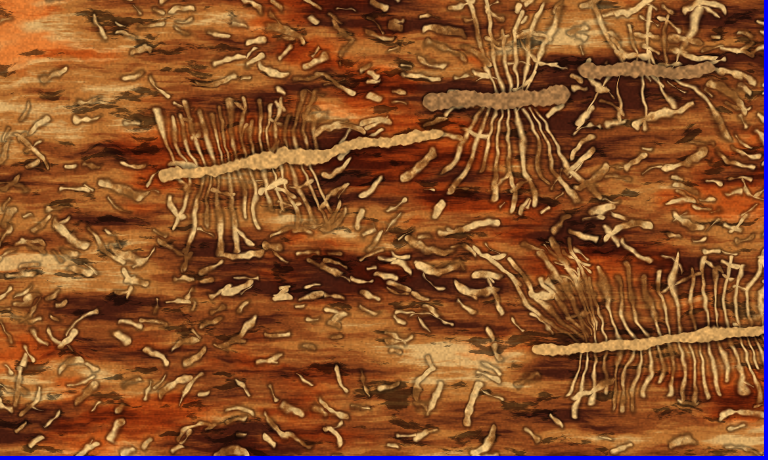
Give the GLSL for this texture, as a WebGL 2 fragment shader.

```glsl
#version 300 es
precision highp float;
uniform vec2 u_resolution;
out vec4 fragColor;

float hash(vec2 p) {
  p = fract(p * vec2(0.1031, 0.1137));
  p += dot(p, p.yx + 33.33);
  return fract((p.x + p.y) * p.x * 17.3);
}

float noise(vec2 p) {
  vec2 i = floor(p), f = fract(p);
  f = f * f * (3.0 - 2.0 * f);
  return mix(mix(hash(i), hash(i + vec2(1, 0)), f.x),
             mix(hash(i + vec2(0, 1)), hash(i + vec2(1, 1)), f.x), f.y);
}

float fbm(vec2 p) {
  float sum = 0.0, amp = 0.5;
  for (int i = 0; i < 5; i++) {
    sum += amp * noise(p + 40.0);
    p = p * 2.03 + vec2(17.0, 9.0);
    amp *= 0.55;
  }
  return sum / 1.055;
}

float blob(vec2 p, vec2 center, vec2 radius) {
  vec2 q = (p - center) / radius;
  return exp(-dot(q, q));
}

// Larval tunnels spreading to the left-hand side of the segment a-b
float fan(vec2 p, vec2 a, vec2 b, float count, float reach, float spread) {
  float span = length(b - a);
  vec2 dir = (b - a) / span;
  vec2 q = vec2(dot(p - a, dir) - 0.5 * span, dot(p - a, vec2(-dir.y, dir.x)));
  float h = max(q.y, 0.0), widen = 1.0 + spread * h;
  float s = q.x / widen;
  float along = (s / span + 0.5) * count + 0.9 * (noise(vec2(s * 30.0 + count, h * 16.0)) - 0.5);
  float id = clamp(floor(along), 0.0, count - 1.0);
  float side = (along - id - 0.5) * span / count * widen / sqrt(1.0 + spread * spread * s * s);
  float tip = reach * (0.5 + 0.5 * hash(vec2(id + 3.0, count * 7.0)));
  float radius = 0.0032 + 0.016 * min(h, 0.25);
  return length(vec2(side, max(max(h - tip, -q.y), 0.0))) - radius;
}

// Broad parent gallery with a toothed rim
float gallery(vec2 p, vec2 a, vec2 b, float radius) {
  vec2 d = b - a;
  float t = clamp(dot(p - a, d) / dot(d, d), 0.0, 1.0);
  float tooth = abs(fract(t * length(d) * 60.0) - 0.5);
  return length(p - a - d * t) - radius * (0.6 + 0.35 * tooth + 0.6 * noise(p * 45.0));
}

float grubDensity(vec2 p) {
  float d = 0.72 + 0.25 * blob(p, vec2(0.85, 0.45), vec2(0.4, 0.15));
  d -= 0.75 * blob(p, vec2(0.05, 0.9), vec2(0.3, 0.15));
  d -= 0.6 * blob(p, vec2(0.5, 0.63), vec2(0.25, 0.2));
  d -= 0.55 * blob(p, vec2(0.75, 0.23), vec2(0.6, 0.1));
  d -= 0.6 * blob(p, vec2(1.1, 0.7), vec2(0.2, 0.2));
  d -= 0.7 * blob(p, vec2(1.5, 0.25), vec2(0.28, 0.2));
  return d - 0.4 * smoothstep(0.2, 0.0, p.y);
}

// Short bent tunnels scattered over a jittered grid
float grubs(vec2 p, vec2 cells, float seed) {
  float best = 1.0;
  vec2 base = floor(p * cells);
  for (int j = -1; j <= 1; j++)
    for (int i = -1; i <= 1; i++) {
      vec2 id = base + vec2(i, j), key = id + seed;
      vec2 center = (id + 0.2 + 0.6 * vec2(hash(key), hash(key + 71.0))) / cells;
      if (hash(key + 133.0) > grubDensity(center)) continue;
      float angle = 2.4 * (noise(id * 0.35 + seed) - 0.5) + 0.7 * (hash(key + 29.0) - 0.5);
      float c = cos(angle), s = sin(angle);
      vec2 q = mat2(c, -s, s, c) * (p - center);
      float half_len = (0.12 + 0.3 * hash(key + 51.0)) / cells.x;
      q.y += (hash(key + 91.0) - 0.5) * 16.0 * q.x * q.x;
      q.x -= clamp(q.x, -half_len, half_len);
      best = min(best, length(q) - (0.08 + 0.12 * hash(key + 17.0)) / cells.y);
    }
  return best;
}

vec3 woodColor(float t) {
  vec3 c = mix(vec3(0.27, 0.11, 0.06), vec3(0.54, 0.27, 0.11), smoothstep(0.08, 0.46, t));
  c = mix(c, vec3(0.70, 0.43, 0.19), smoothstep(0.42, 0.72, t));
  return mix(c, vec3(0.85, 0.66, 0.40), smoothstep(0.74, 1.05, t));
}

void main() {
  vec2 p = gl_FragCoord.xy / u_resolution.y;
  float px = 1.0 / u_resolution.y, right = u_resolution.x * px;
  vec2 w = p + 0.022 * (vec2(noise(p * 13.0), noise(p * 13.0 + 50.0)) - 0.5)
             + 0.006 * (vec2(noise(p * 60.0), noise(p * 60.0 + 80.0)) - 0.5);

  // Streaked wood with pale and burnt zones
  float streak = fbm(w * vec2(4.0, 21.0)), grain = fbm(p * vec2(14.0, 130.0));
  float tone = 0.47 + 1.7 * (streak - 0.5) + 0.55 * (grain - 0.5);
  tone += 0.5 * blob(p, vec2(0.05, 0.95), vec2(0.3, 0.13)) + 0.35 * blob(p, vec2(0.0, 0.4), vec2(0.14, 0.25));
  tone += 0.2 * blob(p, vec2(0.75, 0.24), vec2(0.5, 0.07));
  tone -= 0.2 * blob(p, vec2(0.8, 0.1), vec2(0.9, 0.06)) + 0.12 * blob(p, vec2(1.1, 0.45), vec2(0.5, 0.09));
  vec3 color = woodColor(tone);
  color = mix(color, color * vec3(1.02, 0.72, 0.5), smoothstep(0.52, 0.68, fbm(w * vec2(3.0, 9.0) + 30.0)));
  color *= 1.0 - 0.5 * smoothstep(0.6, 0.72, fbm(w * vec2(16.0, 50.0) + 12.0));

  // Fans of tunnels around the four galleries
  float tunnels = fan(w, vec2(0.38, 0.625), vec2(0.70, 0.668), 17.0, 0.15, 1.5);
  tunnels = min(tunnels, fan(w, vec2(0.68, 0.665), vec2(0.40, 0.625), 13.0, 0.21, 2.2));
  tunnels = min(tunnels, fan(w, vec2(1.17, 0.77), vec2(1.05, 0.77), 9.0, 0.27, 12.0));
  tunnels = min(tunnels, fan(w, vec2(1.08, 0.80), vec2(1.15, 0.80), 6.0, 0.24, 14.0));
  tunnels = min(tunnels, fan(w, vec2(1.34, 0.85), vec2(1.48, 0.85), 5.0, 0.18, 8.0));
  tunnels = min(tunnels, fan(w, vec2(1.50, 0.83), vec2(1.30, 0.83), 5.0, 0.14, 7.0));
  tunnels = min(tunnels, fan(w, vec2(1.27, 0.245), vec2(1.67, 0.29), 16.0, 0.22, 1.5));
  tunnels = min(tunnels, fan(w, vec2(1.67, 0.28), vec2(1.25, 0.235), 20.0, 0.15, 1.5));
  tunnels = min(tunnels, fan(w, vec2(1.25, 0.25), vec2(1.31, 0.29), 6.0, 0.28, 9.0));
  float scattered = min(grubs(w, vec2(9.0, 21.0), 5.0), grubs(w + 0.03, vec2(15.0, 32.0), 210.0));
  float carved = min(tunnels, scattered + 0.006 * (noise(p * 85.0) - 0.4));

  // Dark rims, then pale packed fill
  color *= 1.0 - 0.38 * smoothstep(0.009, 0.0, carved);
  float dust = noise(p * 150.0), patches = fbm(p * 22.0 + 7.0);
  vec3 fill = mix(vec3(0.66, 0.42, 0.19), vec3(0.92, 0.74, 0.47), smoothstep(0.3, 0.62, patches));
  fill *= 0.86 + 0.22 * dust;
  color = mix(color, fill, smoothstep(px, -px - 0.0015, carved) * (0.55 + 0.45 * smoothstep(0.25, 0.5, patches)));

  // Parent galleries: two pale, two dusky
  float pale = min(gallery(w, vec2(0.35, 0.618), vec2(0.95, 0.705), 0.012),
                   gallery(w, vec2(1.168, 0.231), vec2(1.7, 0.292), 0.011));
  float dusky = min(gallery(w, vec2(0.95, 0.778), vec2(1.23, 0.795), 0.017),
                    gallery(w, vec2(1.28, 0.843), vec2(1.53, 0.843), 0.015));
  color *= 1.0 - 0.4 * smoothstep(0.012, 0.0, min(pale, dusky));
  color = mix(color, vec3(0.85, 0.64, 0.37) * (0.82 + 0.3 * dust), smoothstep(px, -px, pale));
  color = mix(color, vec3(0.66, 0.47, 0.28) * (0.75 + 0.4 * dust), smoothstep(px, -px, dusky));
  color *= 0.91 + 0.18 * noise(p * 240.0);

  // Blue strips along the right and lower edges
  float edge = min(p.y, right - p.x) - 0.009;
  color = mix(color, vec3(0.0, 0.0, 0.99), smoothstep(0.5 * px, -0.5 * px, edge));
  fragColor = vec4(color, 1.0);
}
```
